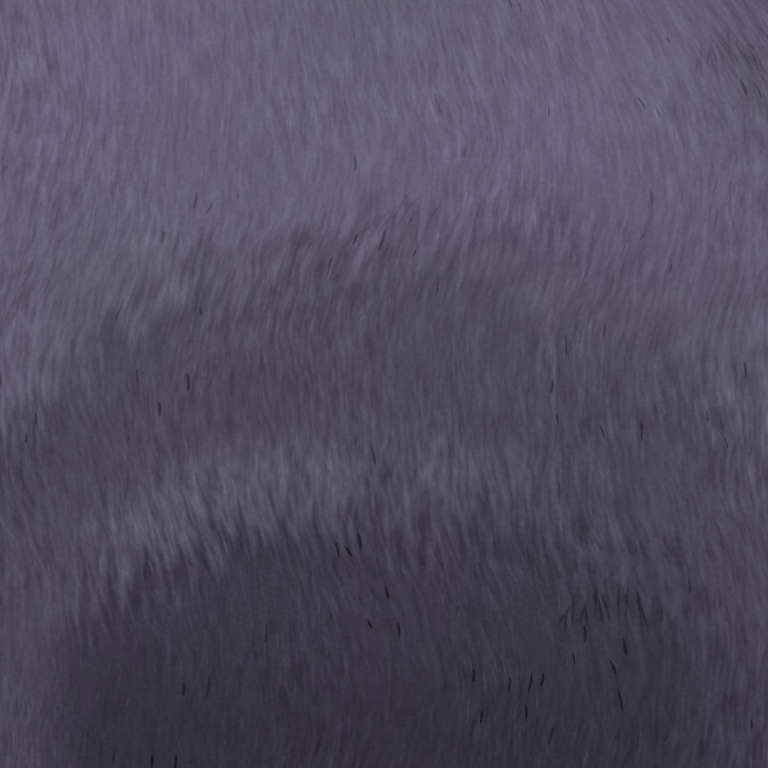
Write a Shadertoy shader that draws this texture.

```glsl
// Dusky violet fur: two shaded, ragged ridges of short soft strands with sparse dark flecks.

vec2 hash2(vec2 p) {
    vec3 a = fract(p.xyx * vec3(0.1031, 0.1030, 0.0973));
    a += dot(a, a.yzx + 33.33);
    return fract((a.xx + a.yz) * a.zy);
}

float gradientNoise(vec2 p) {
    vec2 i = floor(p), f = fract(p);
    vec2 u = f * f * f * (f * (f * 6.0 - 15.0) + 10.0);
    vec4 corner;
    for (int k = 0; k < 4; k++) {
        vec2 o = vec2(k & 1, k >> 1);
        float angle = 6.2832 * hash2(i + o + 57.0).x;
        corner[k] = dot(vec2(cos(angle), sin(angle)), f - o);
    }
    return 1.4 * mix(mix(corner.x, corner.y, u.x), mix(corner.z, corner.w, u.x), u.y);
}

// One tapered stroke in a random share of the cells; columns are staggered
float strokes(vec2 p, vec2 cells, float share, float seed) {
    p *= cells;
    p.y += 7.0 * hash2(vec2(floor(p.x), seed)).x;
    vec2 id = floor(p) + seed;
    vec2 rnd = hash2(id), size = hash2(id + 19.0);
    vec2 d = fract(p) - 0.5 - (rnd - 0.5) * vec2(0.4, 0.2);
    float along = d.y / mix(0.15, 0.38, size.x);
    float width = mix(0.06, 0.15, size.y) * max(1.0 - along * along, 0.0);
    float bend = (rnd.y - 0.5) * 0.3 * along + 0.08 * along * along;
    float body = 1.0 - smoothstep(width * 0.2, width + 0.07, abs(d.x + bend));
    return body * smoothstep(1.0, 0.5, abs(along)) * step(hash2(id + 41.0).x, share);
}

// Fan of thin curved blades rising from a row of roots
float tuft(vec2 p, vec2 root, float spread, float lean) {
    float ink = 0.0;
    for (int i = 0; i < 13; i++) {
        vec2 rnd = hash2(vec2(i, 83.0 + root.x * 100.0));
        float side = float(i) / 6.0 - 1.0;
        float t = (p.y - root.y - 0.02 * rnd.x + 0.02 * side * side) / mix(0.04, 0.07, rnd.y);
        float x = root.x + spread * side + t * t * (lean - 0.02 * side + 0.035 * (rnd.x - 0.5));
        float blade = 1.0 - smoothstep(0.0004, 0.003, abs(p.x - x));
        ink = max(ink, blade * smoothstep(0.0, 0.5, t) * smoothstep(1.0, 0.7, t));
    }
    return ink;
}

void mainImage(out vec4 fragColor, in vec2 fragCoord) {
    vec2 p = fragCoord / iResolution.xy;

    // Strand space: gentle lean by height, with small local swirls
    vec2 q = p;
    q.x += 0.026 * cos((p.y - 0.5) * 7.8) + 0.016 * gradientNoise(p * vec2(6.0, 5.0));
    q.x += 0.005 * gradientNoise(p * vec2(17.0, 13.0) + 4.0);
    q.x += 1.6 * p.x * p.x * pow(max(p.y - 0.72, 0.0), 2.0);
    float cloud = gradientNoise(p * vec2(3.0, 4.0) + 8.0);
    float clump = gradientNoise(q * vec2(32.0, 9.0));
    float strand = gradientNoise(q * vec2(75.0, 17.0) + 3.0);
    float hair = gradientNoise(q * vec2(150.0, 30.0) + 11.0);
    float down = gradientNoise(q * vec2(235.0, 62.0) + 29.0);
    float ragged = 0.035 * clump + 0.045 * strand + 0.02 * hair;

    // Heights above the two arched ridges
    float upper = p.y - 0.69 + 0.9 * pow(p.x - 0.5, 2.0);
    float lower = p.y - 0.325 + 0.55 * pow(p.x - 0.55, 2.0);
    float fade = smoothstep(0.45, 0.85, p.x);

    // Tone from the pale back down to the shaded belly
    float back = mix(0.375, 0.402, smoothstep(0.6, 0.85, p.y)) + 0.014 * cloud;
    back -= 0.04 * smoothstep(0.87, 1.0, p.x) * smoothstep(0.7, 0.9, p.y);
    float slope = mix(0.296, 0.322, smoothstep(0.4, 0.7, p.y)) + 0.012 * cloud;
    float glow = exp(-pow((lower - 0.07) / 0.07, 2.0));
    glow *= smoothstep(0.02, 0.2, p.x) * smoothstep(0.85, 0.5, p.x);
    slope += 0.036 * glow;
    float softUpper = mix(0.06, 0.17, fade);
    float tone = mix(slope, back, smoothstep(-softUpper, softUpper, upper + ragged));
    float belly = mix(0.205, 0.25, smoothstep(0.0, 0.33, p.y));
    belly += 0.075 * smoothstep(0.13, 0.02, p.x + ragged * 0.7);
    belly += 0.04 * smoothstep(0.82, 1.0, p.x + ragged);
    float softLower = mix(0.05, 0.12, fade);
    tone = mix(belly, tone, smoothstep(-softLower, softLower, lower + ragged));

    // Strand relief in uneven patches, strongest in the pale band
    float patches = smoothstep(-0.2, 0.35, gradientNoise(p * 6.0 + 21.0));
    float relief = 0.013 * clump + 0.024 * strand + 0.027 * hair + 0.02 * down;
    float edge = smoothstep(0.14, 0.0, p.x) + smoothstep(0.88, 1.0, p.x);
    tone += relief * (0.5 + 0.35 * smoothstep(0.1, 0.4, p.y) + 0.3 * patches + 0.8 * glow + 0.4 * edge);
    tone += 0.028 * patches * strokes(q, vec2(60.0, 19.0), 0.45, 5.0);
    tone += 0.02 * strokes(q + 0.71, vec2(85.0, 26.0), 0.3, 47.0);
    tone -= 0.03 * patches * strokes(q + 0.37, vec2(55.0, 20.0), 0.4, 23.0);

    // Clustered dark flecks and tufts
    float cluster = smoothstep(0.0, 0.4, gradientNoise(p * vec2(7.0, 5.0) + 71.0));
    float flecks = strokes(q + 0.13, vec2(60.0, 22.0), 0.03 + 0.12 * cluster, 61.0);
    tone -= 0.1 * flecks * (0.4 + 0.6 * cluster);
    float tufts = tuft(p, vec2(0.785, 0.175), 0.06, 0.0);
    tufts = max(tufts, 0.8 * tuft(p, vec2(0.95, 0.9), 0.045, -0.01));
    tufts = max(tufts, 0.6 * tuft(p, vec2(0.5, 0.675), 0.05, 0.03));
    tone -= 0.06 * tufts;

    // Fine grain and a drift between violet and slate
    tone += 0.014 * gradientNoise(p * 190.0) + 0.008 * gradientNoise(p * 250.0 + 9.0);
    float slate = 0.4 + 0.5 * gradientNoise(p * 3.2 + 31.0) + 0.4 * glow + 0.35 * strand + 0.3 * hair;
    vec3 tint = mix(vec3(1.01, 0.915, 1.195), vec3(0.98, 0.96, 1.16), clamp(slate, 0.0, 1.0));
    fragColor = vec4(clamp(tone * tint, 0.0, 1.0), 1.0);
}
```
